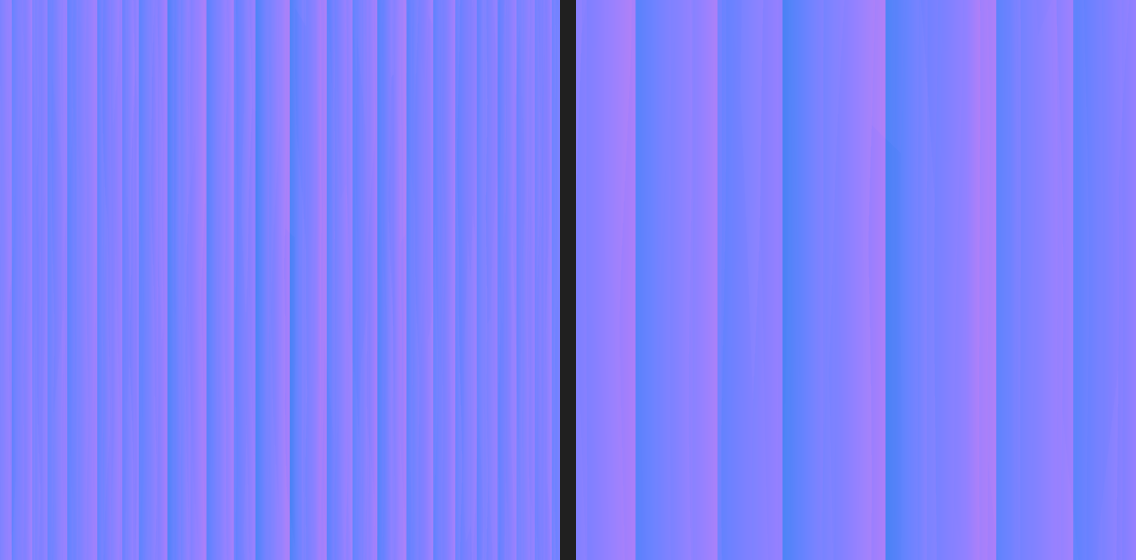
Left, the full canvas; right, a detail of the centre.
A WebGL 1 fragment shader for this texture map:

```glsl
precision highp float;
// Tangent-space normal map of vertical wood fibres: rounded strands, fine grain and long slivers.

uniform vec2 u_resolution;

const float TAU = 6.2831853;
const float STRANDS = 23.0;
const float FIBRES = 72.0;
const vec2 SLIVERS = vec2(44.0, 3.0);

float hash(vec2 p) {
  return fract(sin(dot(p, vec2(127.1, 311.7))) * 4375.85);
}

// Left edge of a strand; layered sines make the widths uneven yet periodic.
float strandEdge(float index) {
  float t = index / STRANDS;
  float swell = -0.039 * sin(TAU * t) - 0.0143 * cos(TAU * t);
  float fade = 0.5 + 0.5 * cos(TAU * (t - 0.33));
  float ripple = 0.0125 * fade * cos(TAU * 6.0 * (t - 0.196));
  return t + 0.034 + swell + ripple;
}

// Rising tilt from the left to the right side of each strand.
float strandTilt(float x) {
  float left = -1.0;
  float right = 2.0;
  float id = 0.0;
  for (int i = -2; i < 26; i++) {
    float edge = strandEdge(float(i));
    if (edge <= x && edge > left) {
      left = edge;
      id = mod(float(i), STRANDS);
    }
    if (edge > x) right = min(right, edge);
  }
  float width = right - left;
  float across = (x - left) / width * 2.0 - 1.0;
  float strength = clamp(width * STRANDS * 0.125, 0.085, 0.185);
  strength *= mix(0.85, 1.15, hash(vec2(id, 4.0)));
  return strength * mix(across, across * abs(across), 0.2);
}

float fibreEdge(float index, float seed) {
  return index + 0.75 * hash(vec2(mod(index, FIBRES), seed));
}

// Thin straight fibres whose relief fades in and out along their length.
float fibreTilt(vec2 p, float seed) {
  float x = p.x * FIBRES;
  float id = floor(x);
  if (x < fibreEdge(id, seed)) id -= 1.0;
  float left = fibreEdge(id, seed);
  float right = fibreEdge(id + 1.0, seed);
  float across = (x - left) / (right - left) - 0.5;
  float random = hash(vec2(mod(id, FIBRES), seed + 5.0));
  float fade = 0.7 + 0.3 * sin(TAU * (p.y + random * 7.0));
  return (0.075 * across * random + 0.045 * (random - 0.5)) * fade;
}

// Stretched cellular noise: x is the tilt, y a random value per sliver.
vec2 sliver(vec2 p, vec2 scale, float seed) {
  vec2 q = p * scale;
  vec2 cell = floor(q);
  float nearest = 100.0;
  vec2 result = vec2(0.0);
  for (int j = -2; j <= 2; j++) {
    for (int i = -1; i <= 1; i++) {
      vec2 c = cell + vec2(float(i), float(j));
      vec2 id = mod(c, scale) + seed;
      vec2 jitter = vec2(hash(id), hash(id + 53.0));
      vec2 offset = q - c - jitter;
      float lean = offset.x + 0.12 * (jitter.x - 0.5) * offset.y;
      float d = lean * lean + 0.11 * offset.y * offset.y;
      if (d < nearest) {
        nearest = d;
        result = vec2(lean, hash(id + 17.0) - 0.5);
      }
    }
  }
  return result;
}

vec3 fibreNormal(vec2 p) {
  // Gentle sideways drift for the finer layers.
  float drift = 0.0018 * sin(TAU * (p.y + 2.0 * p.x)) + 0.0008 * sin(TAU * (3.0 * p.y + 5.0 * p.x));
  vec2 bent = p + vec2(drift, 0.0);
  vec2 chip = sliver(bent, SLIVERS, 3.0);
  float tilt = strandTilt(p.x) + fibreTilt(p + vec2(drift * 0.2, 0.0), 9.0);
  tilt += 0.032 * chip.x + 0.038 * chip.y;
  float rise = 0.008 - 0.035 * tilt + 0.012 * chip.y;
  vec2 slope = clamp(vec2(tilt + 0.005, rise), -0.25, 0.25) * 2.0;
  return vec3(slope, sqrt(1.0 - dot(slope, slope)));
}

void main() {
  vec2 uv = gl_FragCoord.xy / u_resolution;
  vec3 normal = vec3(0.0);
  // Average samples across the pixel to soften every edge.
  for (int s = 0; s < 4; s++) {
    float shift = (float(s) - 1.5) * 0.25 * 1.3;
    normal += fibreNormal(uv + vec2(shift, 0.0) / u_resolution);
  }
  vec3 colour = normal * 0.125 + 0.5;
  colour.b = min(colour.b + 0.006, 1.0);
  gl_FragColor = vec4(colour, 1.0);
}
```
